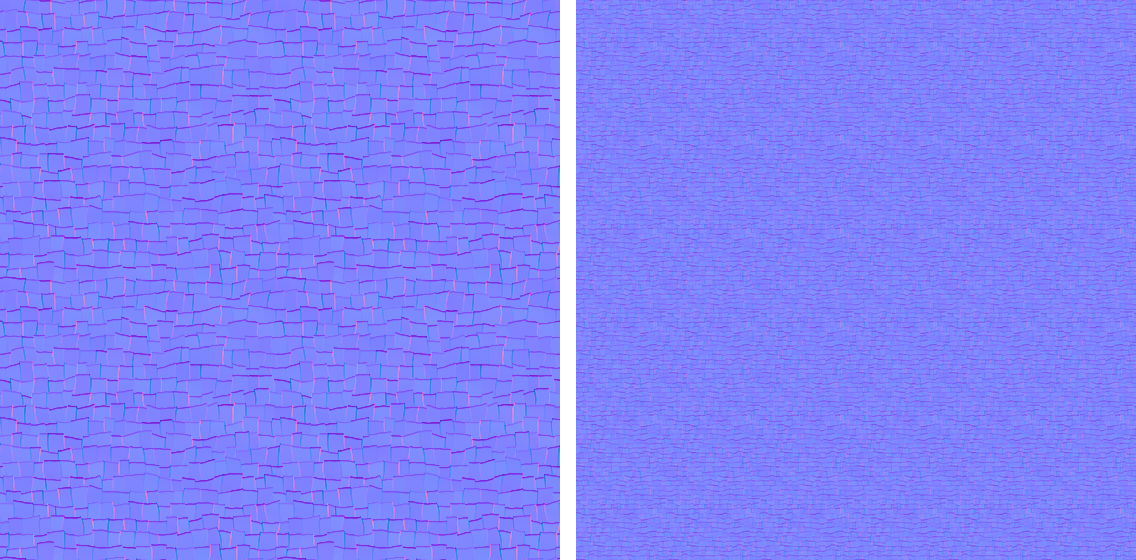
Left: one tile. Right: repeated 3 by 3.
This texture map is drawn by a three.js fragment shader. Its source:

```glsl
// Tangent-space normal map of uneven wooden shingles: 2 x 2 tiles of 20 x 20 shingles.
varying vec2 vUv;

const float COUNT = 20.0; // shingles across and rows up in one tile
const float TAU = 6.2831853;

// Random value that wraps with the tile
float hash(vec2 id, float seed) {
  id = mod(id + 0.5, COUNT) - 0.5;
  return fract(sin(dot(id, vec2(12.9, 78.2)) + seed * 37.7) * 4375.5);
}

// Slow undulation of one course of shingles
float rowWave(float x, float row) {
  float a = TAU * hash(vec2(0.0, row), 1.0);
  float b = TAU * hash(vec2(0.0, row), 2.0);
  float t = TAU * x / COUNT;
  return 0.11 * sin(2.0 * t + a) + 0.09 * sin(3.0 * t + b) + 0.05 * sin(7.0 * t + a - b);
}

// Slanted, slightly bowed joint on the left of a shingle
float jointX(vec2 id, float y) {
  float slant = 0.32 * (hash(id, 3.0) - 0.5);
  float bow = 0.12 * (hash(id, 4.0) - 0.5);
  return id.x + 0.5 * (hash(id, 5.0) - 0.5) + slant * y + bow * (1.0 - 4.0 * y * y);
}

// Sideways slope at a joint, falling from the raised shingle to the lower one
float jointSlope(vec2 id, float x, float y) {
  float d = x - jointX(id, y);
  float fall = hash(id - vec2(1.0, 0.0), 6.0) - hash(id, 6.0);
  float groove = 1.0 - smoothstep(0.02, 0.085, abs(d));
  float rim = smoothstep(0.04, 0.09, abs(d)) * (1.0 - smoothstep(0.09, 0.16, abs(d)));
  return fall * (1.35 * groove - 0.22 * rim) * mix(0.55, 1.0, smoothstep(-0.6, 0.4, y));
}

void main() {
  vec2 p = fract(vUv * 2.0) * COUNT;
  vec2 id = vec2(0.0);
  float u = 0.0, y = 0.0, depth = 0.0;

  // Lower courses lie in front: take the first one that reaches this height
  for (int k = -2; k <= 1; k++) {
    float row = floor(p.y) + float(k);
    u = p.x + hash(vec2(7.0, row), 8.0);
    y = p.y - row - 0.5;
    id = vec2(floor(u), row);
    if (u < jointX(id, y)) id.x -= 1.0;
    else if (u > jointX(id + vec2(1.0, 0.0), y)) id.x += 1.0;
    float tilt = 0.26 * (hash(id, 9.0) - 0.4) * (u - id.x - 0.5);
    float top = 0.5 + rowWave(p.x, row) + 0.34 * (hash(id, 10.0) - 0.5) + tilt;
    depth = top - y + 0.012 * sin(TAU * p.x * 1.5 + row * 2.0);
    if (depth > 0.0) break;
  }

  // Gently pitched face of each shingle, with a broad swell
  vec2 q = TAU * p / COUNT;
  vec2 slope = vec2(0.04 * (hash(id, 11.0) - 0.5), mix(0.01, 0.12, hash(id, 12.0)));
  slope += 0.018 * vec2(sin(3.0 * q.y + 2.0 * sin(q.x)), sin(2.0 * q.x + 5.0 * q.y));

  // Steep lip along the top, stronger on some shingles and patches
  float lip = smoothstep(0.0, 0.05, depth) * (1.0 - smoothstep(0.07, 0.17, depth));
  float patchiness = 0.85 + 0.25 * sin(2.0 * q.x + 3.0 * sin(3.0 * q.y)) * sin(4.0 * q.y + 1.0);
  slope.y -= lip * patchiness * mix(0.2, 1.2, hash(id, 13.0));

  // Joints on both sides
  slope.x += jointSlope(id, u, y) + jointSlope(id + vec2(1.0, 0.0), u, y);

  vec3 normal = normalize(vec3(slope, 1.0));
  gl_FragColor = vec4(0.5 + 0.5 * normal, 1.0);
}
```
